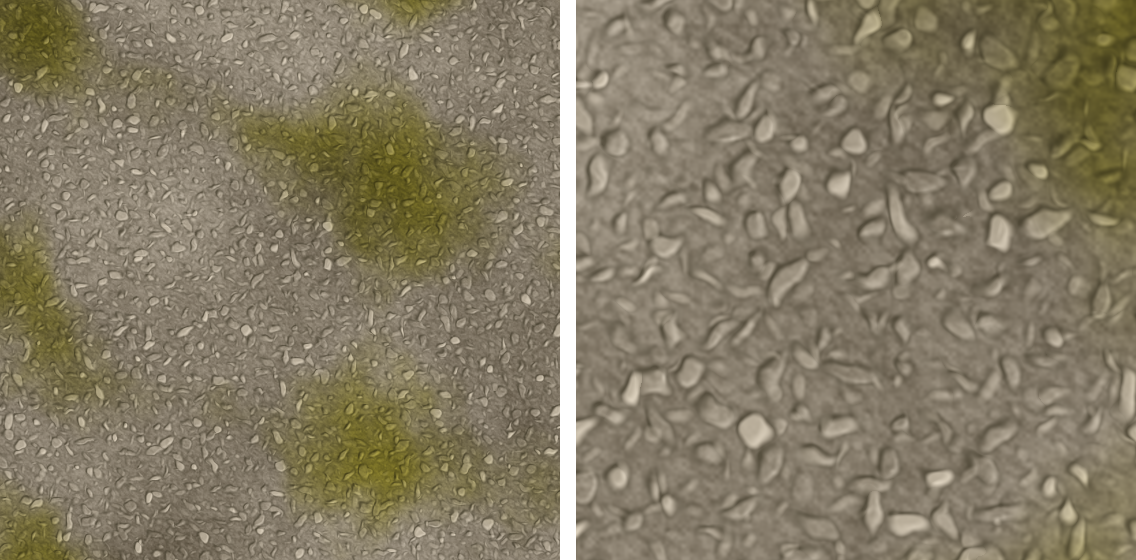
Left, the full canvas; right, a detail of the centre.
Give the GLSL for this texture, as a Shadertoy shader.

```glsl
// Weathered concrete with small embedded pebbles and soft patches of moss.
// Two scattered layers of warped ellipses are embossed over grainy noise;
// broad waves bent by noise place the moss and the lighter, worn areas.

const vec3 STONE_COLOR  = vec3(0.525, 0.485, 0.420);
const vec3 MOSS_COLOR   = vec3(0.425, 0.395, 0.135);
const vec3 PEBBLE_COLOR = vec3(0.800, 0.755, 0.675);
const vec3 SHADOW_COLOR = vec3(0.270, 0.245, 0.180);

const float LARGE_CELLS   = 35.0;   // pebble cells across the canvas
const float SMALL_CELLS   = 54.0;
const float PEBBLE_RADIUS = 0.0064;
const float CHIP_RADIUS   = 0.0040;
const float EDGE_WIDTH    = 0.0019;
const float WARP_AMOUNT   = 0.0065;
const vec2  LIGHT_STEP    = vec2(0.0030, -0.0024);
const float GRAIN_CONTRAST = 0.15;
const float WEAR_CONTRAST  = 0.24;

vec3 hash3(vec2 p) {
    vec3 q = fract(p.xyx * vec3(0.1031, 0.1030, 0.0973));
    q += dot(q, q.yxz + 33.33);
    return fract((q.xxy + q.yzz) * q.zyx);
}

float noise(vec2 p) {
    vec2 cell = floor(p), f = fract(p);
    f = f * f * (3.0 - 2.0 * f);
    float low  = mix(hash3(cell).x, hash3(cell + vec2(1, 0)).x, f.x);
    float high = mix(hash3(cell + vec2(0, 1)).x, hash3(cell + vec2(1, 1)).x, f.x);
    return mix(low, high, f.y);
}

float fbm(vec2 p) {
    float sum = 0.0, gain = 0.5;
    for (int i = 0; i < 4; i++) {
        sum += gain * noise(p);
        p = mat2(1.6, 1.2, -1.2, 1.6) * p + 17.3;
        gain *= 0.5;
    }
    return sum / 0.9375;
}

mat2 rotation(float a) {
    return mat2(cos(a), sin(a), -sin(a), cos(a));
}

// Nearest pebble: x is the signed distance, y its random brightness.
vec2 pebbles(vec2 p, float cells, float radius, float seed) {
    vec2 home = floor(p * cells);
    vec2 nearest = vec2(1.0, 0.0);
    for (int j = -1; j <= 1; j++)
    for (int i = -1; i <= 1; i++) {
        vec2 cell = home + vec2(i, j);
        vec3 place = hash3(cell + seed);
        vec3 form = hash3(cell + seed + 71.7);
        vec2 center = (cell + 0.1 + 0.8 * place.xy) / cells;
        float size = radius * mix(0.55, 1.45, place.z * place.z);
        float stretch = mix(1.0, 1.75, form.x);
        vec2 radii = size * vec2(stretch, 1.0 / stretch);
        vec2 q = rotation(form.y * 3.14159) * (p - center);
        float d = (length(q / radii) - 1.0) * radii.y;
        if (d < nearest.x) nearest = vec2(d, form.z);
    }
    return nearest;
}

// Emboss a layer: x is coverage, y brightness, z relief, w the dark rim.
vec4 embossedLayer(vec2 p, float cells, float radius, float seed, float edge) {
    vec2 here = pebbles(p, cells, radius, seed);
    vec2 lit = pebbles(p + LIGHT_STEP, cells, radius, seed);
    float cover = 1.0 - smoothstep(-edge, edge, here.x);
    float litCover = 1.0 - smoothstep(-edge, edge, lit.x);
    float rimOffset = (here.x - 0.8 * edge) / edge;
    return vec4(cover, here.y, cover - litCover, exp(-rimOffset * rimOffset));
}

void mainImage(out vec4 fragColor, in vec2 fragCoord) {
    vec2 uv = fragCoord / iResolution.y;
    float edge = max(EDGE_WIDTH, 0.75 / iResolution.y);

    // Moss: a slanted band crossed by a wave, with ragged borders
    vec2 drift = vec2(fbm(uv * 4.0), fbm(uv * 4.0 + 31.0)) - 0.5;
    vec2 m = uv + 0.22 * drift;
    float band = cos(6.2832 * (m.y + 0.4 * m.x - 0.95) / 0.5);
    float along = cos(6.2832 * (m.x - 0.67) / 0.62);
    float field = 0.6 * band + 0.5 * along + 0.3 * (m.x - 0.5)
                + 0.9 * (fbm(uv * 13.0 + 5.0) - 0.5);
    float moss = smoothstep(-0.1, 1.3, field);

    // Stone: broad wear, cloudy mottling and fine slanted grain
    float wear = fbm(uv * 3.2 + 8.0) - 0.5 - 0.09 * band;
    float mottle = fbm(uv * 34.0) - 0.5;
    vec2 grainUv = rotation(0.6) * uv;
    float grain = noise(grainUv * vec2(150.0, 290.0)) - 0.5
                + 0.6 * (noise(uv * 410.0) - 0.5);
    vec3 color = STONE_COLOR + WEAR_CONTRAST * wear
               + 0.09 * mottle + GRAIN_CONTRAST * 0.7 * grain;

    // Pebbles: irregular outlines, pale faces, relief and shadowed rims
    vec2 warp = vec2(noise(uv * 95.0), noise(uv * 95.0 + 43.0)) - 0.5;
    vec2 p = uv + WARP_AMOUNT * warp;
    vec4 large = embossedLayer(p, LARGE_CELLS, PEBBLE_RADIUS, 3.0, edge);
    vec4 small = embossedLayer(p, SMALL_CELLS, CHIP_RADIUS, 190.0, edge);
    float pale = large.x * mix(0.15, 0.85, large.y * large.y);
    pale = max(pale, 0.4 * small.x * small.y);
    float relief = large.z + 0.5 * small.z;
    float rim = 0.22 * large.w + 0.10 * small.w;
    float shadow = clamp(rim + 0.42 * max(-relief, 0.0), 0.0, 0.75);
    color = mix(color, SHADOW_COLOR, shadow);
    color = mix(color, PEBBLE_COLOR, pale * (1.0 - 0.45 * moss));
    color += 0.10 * max(relief, 0.0);

    // Moss stains the stone while keeping its light and dark
    float light = dot(color, vec3(0.333)) / dot(STONE_COLOR, vec3(0.333));
    color = mix(color, MOSS_COLOR * light, moss * (1.0 - 0.35 * pale));
    fragColor = vec4(clamp(color, 0.0, 1.0), 1.0);
}
```
